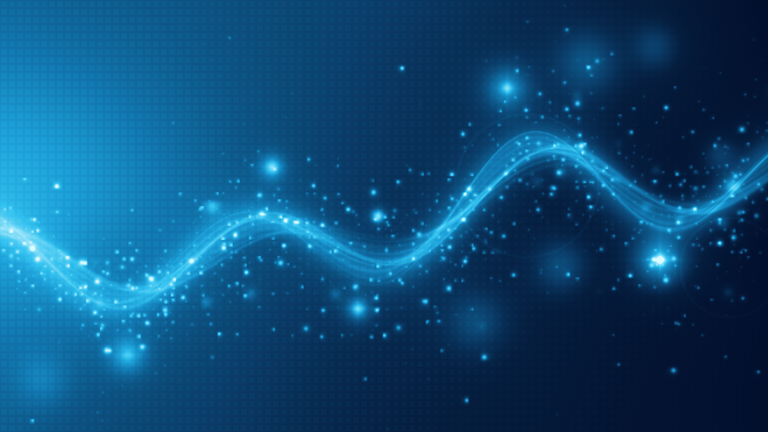
Give the GLSL for this background, as a WebGL 2 fragment shader.

```glsl
#version 300 es
precision highp float;

uniform vec2 u_resolution;
out vec4 fragColor;

vec2 hash2(vec2 p) {
    vec3 q = fract(p.xyx * vec3(0.1031, 0.1030, 0.0973));
    q += dot(q, q.yzx + 33.33);
    return fract((q.xx + q.yz) * q.zy);
}

float gradientNoise(vec2 p) {
    vec2 i = floor(p), f = fract(p);
    vec2 u = f * f * (3.0 - 2.0 * f);
    float a = dot(hash2(i) * 2.0 - 1.0, f);
    float b = dot(hash2(i + vec2(1, 0)) * 2.0 - 1.0, f - vec2(1, 0));
    float c = dot(hash2(i + vec2(0, 1)) * 2.0 - 1.0, f - vec2(0, 1));
    float d = dot(hash2(i + vec2(1, 1)) * 2.0 - 1.0, f - vec2(1, 1));
    return mix(mix(a, b, u.x), mix(c, d, u.x), u.y);
}

float bell(float d, float width) {
    return exp(-d * d / (width * width));
}

// Light level 0 to 9 becomes navy, blue, cyan, then near white
vec3 lightColor(float l) {
    vec3 c = mix(vec3(0.008, 0.06, 0.175), vec3(0.02, 0.12, 0.25), clamp(l, 0.0, 1.0));
    c = mix(c, vec3(0.04, 0.23, 0.40), clamp(l - 1.0, 0.0, 1.0));
    c = mix(c, vec3(0.05, 0.34, 0.53), clamp(l - 2.0, 0.0, 1.0));
    c = mix(c, vec3(0.07, 0.47, 0.69), clamp(l - 3.0, 0.0, 1.0));
    c = mix(c, vec3(0.11, 0.62, 0.84), clamp(l - 4.0, 0.0, 1.0));
    c = mix(c, vec3(0.20, 0.76, 0.94), clamp(l - 5.0, 0.0, 1.0));
    return mix(c, vec3(0.85, 0.98, 1.0), clamp((l - 6.0) / 3.0, 0.0, 1.0));
}

// Height of the rising wave; lag and gain make the strands differ
float wave(float x, float lag, float gain) {
    return 0.395 + 0.19 * smoothstep(0.5, 1.4, x) + 0.1 * gain * cos(9.74 * (x - 0.585) - lag);
}

float ribbon(vec2 p) {
    float slope = (wave(p.x + 0.01, 0.0, 1.0) - wave(p.x - 0.01, 0.0, 1.0)) / 0.02;
    float tilt = inversesqrt(1.0 + slope * slope);
    float d = (p.y - wave(p.x, 0.05, 1.0)) * tilt;
    float sum = 1.4 * bell(d, 0.036) + 0.55 * bell(d, 0.09);
    sum += 0.5 * bell((p.y - wave(p.x, 0.5, 0.75)) * tilt, 0.022);
    for (int i = 0; i < 14; i++) {
        float f = float(i) / 13.0;
        float y = wave(p.x, 0.75 * f - 0.1, 1.15 - 0.6 * f) + 0.015 * sin(p.x * 6.0 + f * 9.0);
        float fade = 0.45 + 0.8 * gradientNoise(vec2(p.x * 3.0, f * 17.3 + 0.5));
        sum += 0.7 * max(fade, 0.1) * bell((p.y - y) * tilt, 0.002 + 0.003 * fract(f * 5.7));
    }
    return sum;
}

// One point per cell, thinning out away from the wave
float sparks(vec2 p, float scale, float chance, float size) {
    vec2 cell = floor(p * scale);
    vec2 rnd = hash2(cell + scale), jitter = hash2(cell + scale * 3.7);
    vec2 centre = cell + 0.25 + 0.5 * jitter;
    vec2 place = centre / scale;
    float spread = 0.10 + 0.07 * place.x;
    float near = bell(place.y - wave(place.x, 0.3, 0.8) + 0.02, spread);
    float r = length(p * scale - centre);
    float radius = size * (0.5 + rnd.y);
    float glow = bell(r, radius) + 0.25 * bell(r, radius * 2.2);
    vec2 edge = abs(fract(p * scale) - 0.5);
    glow *= smoothstep(0.5, 0.3, max(edge.x, edge.y));
    return step(rnd.x, chance * near) * (0.2 + 1.1 * rnd.y * rnd.y) * glow;
}

// Soft discs: x, y, radius, strength; strong ones gain a hot core
float orbs(vec2 p) {
    vec4 orb[12] = vec4[12](
        vec4(1.528, 0.398, 0.052, 4.6), vec4(1.174, 0.796, 0.045, 3.2),
        vec4(1.359, 0.854, 0.062, 1.9), vec4(1.516, 0.891, 0.048, 1.4),
        vec4(0.296, 0.178, 0.038, 2.4), vec4(0.097, 0.120, 0.058, 1.0),
        vec4(0.630, 0.613, 0.025, 2.8), vec4(0.829, 0.285, 0.026, 3.0),
        vec4(1.300, 0.384, 0.052, 1.8), vec4(1.102, 0.255, 0.058, 1.5),
        vec4(0.875, 0.500, 0.015, 2.8), vec4(1.667, 0.641, 0.035, 1.5));
    float sum = 0.0;
    for (int i = 0; i < 12; i++) {
        vec2 d = abs(p - orb[i].xy);
        float r = length(d), core = max(orb[i].w - 1.9, 0.0);
        sum += orb[i].w * (0.8 * bell(r, orb[i].z) + 0.2 * bell(r, orb[i].z * 1.8));
        sum += core * (1.7 * bell(r, 0.012) + 0.4 * (exp(-300.0 * d.x - 28.0 * d.y) + exp(-300.0 * d.y - 28.0 * d.x)));
    }
    return sum;
}

void main() {
    vec2 p = gl_FragCoord.xy / u_resolution.y;

    // Light from the left edge, fading to the dark right side
    float light = max(3.15 - 1.75 * p.x, 0.0) + 0.9 * sin(1.767 * p.x) * (p.y - 0.4);
    light += 2.3 * exp(-3.6 * p.x * p.x - 8.0 * (p.y - 0.56) * (p.y - 0.56));
    light += 0.2 * gradientNoise(p * 3.0);

    // Fine square mesh
    vec2 mesh = abs(fract(p * 54.0) - 0.5);
    light -= 0.22 * smoothstep(0.2, 0.5, max(mesh.x, mesh.y)) * smoothstep(2.2, 0.6, p.x);

    // Faint rings on the right
    light += 0.25 * bell(length(p - vec2(1.22, 0.57)) - 0.165, 0.003);
    light += 0.25 * bell(length(p - vec2(1.69, 0.38)) - 0.115, 0.003);

    light += ribbon(p) * mix(0.7, 1.35, smoothstep(0.0, 1.3, p.x)) + orbs(p);
    light += 1.8 * sparks(p, 11.0, 0.4, 0.12) + 3.3 * sparks(p, 19.0, 0.4, 0.08);
    light += 3.4 * sparks(p, 34.0, 0.35, 0.11) + 2.0 * sparks(p, 61.0, 0.35, 0.17);
    fragColor = vec4(lightColor(light), 1.0);
}
```
